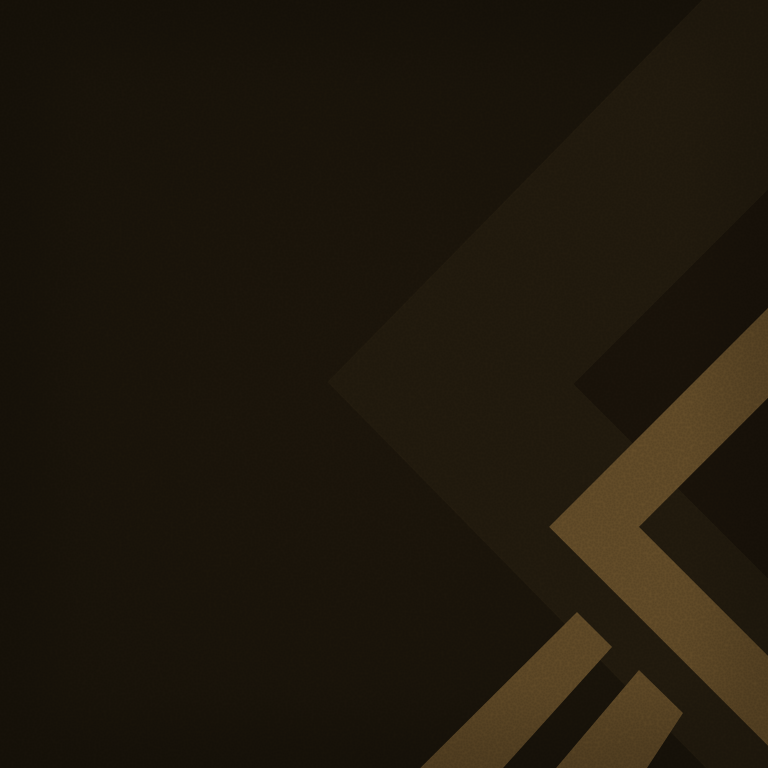
A WebGL 2 fragment shader for this background:

```glsl
#version 300 es
precision highp float;

uniform vec2 u_resolution;
out vec4 fragColor;

vec2 hash2(vec2 cell) {
    vec3 q = fract(cell.xyx * vec3(0.1031, 0.1030, 0.0973));
    q += dot(q, q.yzx + 33.33);
    return fract((q.xx + q.yz) * q.zy);
}

// Distance to the nearest scattered point
float cellular(vec2 p) {
    vec2 cell = floor(p), f = fract(p);
    float nearest = 2.0;
    for (int y = -1; y <= 1; y++)
        for (int x = -1; x <= 1; x++) {
            vec2 offset = vec2(x, y);
            nearest = min(nearest, length(offset + hash2(cell + offset) - f));
        }
    return nearest;
}

// Wedge opening to the right, negative inside
float wedge(vec2 p, vec2 apex, float slope) {
    p -= apex;
    return (abs(p.y) * slope - p.x) / length(vec2(1.0, slope));
}

// Signed side of a directed edge, positive on its left
float edgeSide(vec2 p, vec2 a, vec2 b) {
    vec2 e = b - a;
    return dot(p - a, vec2(-e.y, e.x)) / length(e);
}

// Convex quad with clockwise corners, negative inside
float quad(vec2 p, vec2 a, vec2 b, vec2 c, vec2 d) {
    return max(max(edgeSide(p, a, b), edgeSide(p, b, c)),
               max(edgeSide(p, c, d), edgeSide(p, d, a)));
}

float fill(float d) {
    float halfPixel = 0.6 / u_resolution.y;
    return 1.0 - smoothstep(-halfPixel, halfPixel, d);
}

void main() {
    vec2 p = gl_FragCoord.xy / u_resolution;

    // Dark ground, a little warmer near the middle
    float centerGlow = exp(-5.0 * dot(p - 0.5, p - 0.5));
    vec3 color = mix(vec3(0.092, 0.072, 0.036), vec3(0.108, 0.082, 0.042), centerGlow);

    // Broad faint chevron with a thin lit rim
    float outer = wedge(p, vec2(0.427, 0.5026), 0.98);
    float inner = wedge(p, vec2(0.747, 0.5), 1.0);
    float band = max(outer, -inner);
    color = mix(color, vec3(0.129, 0.101, 0.053), fill(band));
    color += vec3(0.010, 0.008, 0.004) * fill(abs(outer) - 0.0008);
    color = mix(color, vec3(0.098, 0.072, 0.037), fill(inner));

    // Gold chevron
    float chevron = max(wedge(p, vec2(0.715, 0.314), 1.0),
                        -wedge(p, vec2(0.832, 0.314), 1.0));
    vec3 gold = mix(vec3(0.375, 0.288, 0.154), vec3(0.335, 0.255, 0.133),
                    smoothstep(0.15, 0.55, length(p - vec2(0.74, 0.38))));
    color = mix(color, gold, fill(chevron));

    // Tapered gold bars
    float bars = min(
        quad(p, vec2(0.7513, 0.2031), vec2(0.7969, 0.1576), vec2(0.610, -0.05), vec2(0.497, -0.05)),
        quad(p, vec2(0.832, 0.1276), vec2(0.8893, 0.0716), vec2(0.8097, -0.05), vec2(0.6817, -0.05)));
    color = mix(color, gold * 0.98, fill(bars));

    // Paper grain and soft edge shading
    float grain = cellular(p * 300.0) - 0.45;
    color *= 1.0 + 0.13 * grain;
    vec2 border = smoothstep(0.0, 0.12, min(p, 1.0 - p));
    color *= mix(0.9, 1.0, border.x * border.y);

    fragColor = vec4(color, 1.0);
}
```
